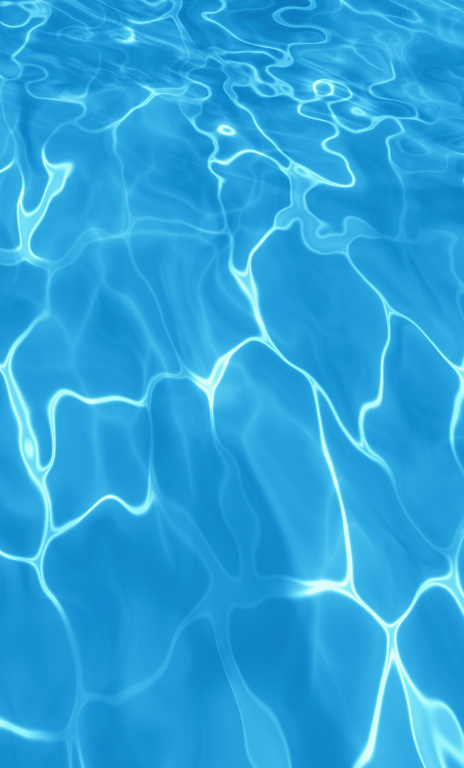
Reproduce this texture procedurally as a WebGL 2 fragment shader.

```glsl
#version 300 es
precision highp float;
// Sunlit pool water: a net of bright caustic lines, finer and rippled toward the far side.

#define CELL_SCALE 12.0     // caustic cells per unit of the water plane
#define CELL_STRETCH 0.72   // below 1 lengthens cells along the drift
#define HORIZON 1.9         // height of the vanishing line
#define WARP 0.55           // bending of the lines
#define LINE_WIDTH 0.009    // half width of thin lines, in cells
#define FOLD_WIDTH 0.085    // extra half width of folded sheets
#define LINE_GAIN 0.46
#define HALO_GAIN 0.20
#define BASE_LIGHT 0.07
#define MOTTLE 0.55
#define RIPPLE_GAIN 0.42

uniform vec2 u_resolution;
out vec4 fragColor;

vec2 hash2(vec2 p) {
    vec3 q = fract(p.xyx * vec3(0.1031, 0.1030, 0.0973));
    q += dot(q, q.yzx + 33.33);
    return fract((q.xx + q.yz) * q.zy);
}

float noise(vec2 p) {
    vec2 i = floor(p), f = p - i;
    f = f * f * f * (f * (f * 6.0 - 15.0) + 10.0);
    float low = mix(hash2(i).x, hash2(i + vec2(1, 0)).x, f.x);
    float high = mix(hash2(i + vec2(0, 1)).x, hash2(i + vec2(1, 1)).x, f.x);
    return mix(low, high, f.y);
}

float fbm(vec2 p) {
    float sum = 0.0, amp = 0.533;
    for (int i = 0; i < 4; i++) {
        sum += amp * noise(p);
        p = mat2(1.6, 1.2, -1.2, 1.6) * p + 7.3;
        amp *= 0.5;
    }
    return sum;
}

vec2 bend(vec2 p) {
    return vec2(noise(p + 11.0), noise(p + 47.0)) - 0.5;
}

vec2 site(vec2 cell) {
    return 0.08 + 0.84 * hash2(cell + 100.0);
}

// Distance to the cell borders, merged smoothly so that joints swell.
float borderDistance(vec2 p) {
    vec2 cell = floor(p), f = p - cell, nearCell, nearest;
    float best = 8.0;
    for (int y = -1; y <= 1; y++)
    for (int x = -1; x <= 1; x++) {
        vec2 o = vec2(x, y), r = o + site(cell + o) - f;
        if (dot(r, r) < best) { best = dot(r, r); nearCell = o; nearest = r; }
    }
    float sum = 0.0;
    for (int y = -2; y <= 2; y++)
    for (int x = -2; x <= 2; x++) {
        vec2 o = nearCell + vec2(x, y), r = o + site(cell + o) - f;
        if (x != 0 || y != 0)
            sum += exp(-30.0 * dot(0.5 * (nearest + r), normalize(r - nearest)));
    }
    return -log(sum) / 30.0;
}

// Water colours from deep blue to white glint.
vec3 waterColor(float t) {
    vec3 ramp[6] = vec3[6](
        vec3(0.07, 0.55, 0.80), vec3(0.16, 0.64, 0.87), vec3(0.26, 0.73, 0.92),
        vec3(0.39, 0.83, 0.96), vec3(0.54, 0.95, 0.98), vec3(0.86, 0.99, 0.99));
    vec3 c = ramp[0];
    for (int i = 1; i < 6; i++) c = mix(c, ramp[i], clamp(t * 5.0 - float(i - 1), 0.0, 1.0));
    return c;
}

void main() {
    vec2 uv = gl_FragCoord.xy / u_resolution.y;
    float depth = 1.0 / (HORIZON - uv.y);
    vec2 plane = vec2((uv.x - 0.3) * depth, depth) * CELL_SCALE;
    float ripple = smoothstep(0.66, 0.98, uv.y + 0.35 * (uv.x - 0.3));

    // Water plane turned along the drift, then bent
    vec2 q = mat2(0.6 * CELL_STRETCH, 0.8, -0.8 * CELL_STRETCH, 0.6) * plane;
    q += WARP * bend(q * 1.3) + 0.26 * bend(q * 3.1);
    q += ripple * 0.9 * bend(vec2(uv.x * 16.0 + uv.y * 9.0, uv.y * 42.0));
    float soft = max(0.014, length(fwidth(q)) * 0.7);

    // Sharp caustic net with folded sheets
    float d = borderDistance(q);
    float width = LINE_WIDTH + FOLD_WIDTH * smoothstep(0.58, 0.92, noise(q * 1.15 + 23.0));
    float strength = mix(0.22, 1.0, smoothstep(0.25, 0.7, noise(q * 1.4 + 61.0)));
    float rim = (d - width) / soft;
    float sheet = 1.0 - smoothstep(width - soft, width + soft, d);
    float lines = LINE_GAIN * exp(-rim * rim) + 0.32 * sheet;
    float halo = HALO_GAIN * exp(-9.0 * max(d, 0.0));

    // Faint blurred net and cloudy light below
    vec2 veil = q * 1.35 + 1.1 * bend(q * 1.1 + 5.0) + 31.0;
    float faint = 0.2 * exp(-11.0 * max(borderDistance(veil), 0.0)) * smoothstep(0.3, 0.75, noise(q + 83.0));
    float cloud = fbm(q * vec2(1.3, 2.0) + bend(q * 2.0)) - 0.5;
    float light = BASE_LIGHT + MOTTLE * cloud + faint;
    light += strength * (lines + halo) * mix(1.0, 0.72, ripple);

    // Streaked surface ripples on the far side
    vec2 s = vec2(uv.x * 9.0 + uv.y * 5.0, uv.y * 32.0 + uv.x * 9.0);
    s += 1.8 * bend(s * 0.6);
    float ridge = 1.0 - abs(2.0 * fbm(s) - 1.0);
    float patches = smoothstep(0.3, 0.7, noise(uv * 9.0 + 3.0));
    light += ripple * (RIPPLE_GAIN * pow(ridge, 9.0) * patches + 0.35 * (noise(s * 1.3 + 19.0) - 0.55));

    vec3 color = waterColor(light);
    color *= 1.0 - vec3(0.3, 0.13, 0.08) * clamp(-light * 4.0, 0.0, 1.0);
    fragColor = vec4(color, 1.0);
}
```
